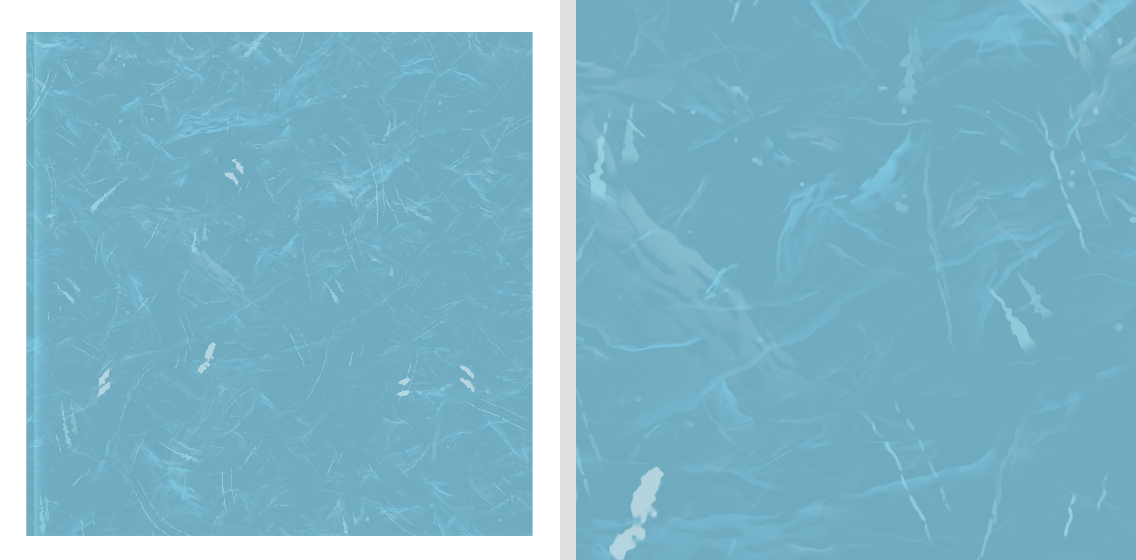
Left: the whole. Right: its middle third, enlarged.
A three.js fragment shader for this texture:

```glsl
// Scuffed, crumpled blue plastic sleeve with a pressed left spine on a white margin.
varying vec2 vUv;

vec4 rand4(vec2 cell, float seed) {
  vec4 q = fract((cell.xyxy + 19.7 * seed) * vec4(0.1031, 0.1030, 0.0973, 0.1099));
  q += dot(q, q.wzxy + 33.33);
  return fract((q.xxyz + q.yzzw) * q.zywx);
}

// Value noise that wraps after "period" cells.
float noise(vec2 p, float period) {
  vec2 i = floor(p), f = fract(p);
  f = f * f * (3.0 - 2.0 * f);
  float a = rand4(mod(i, period), 1.0).x;
  float b = rand4(mod(i + vec2(1.0, 0.0), period), 1.0).x;
  float c = rand4(mod(i + vec2(0.0, 1.0), period), 1.0).x;
  float d = rand4(mod(i + 1.0, period), 1.0).x;
  return mix(mix(a, b, f.x), mix(c, d, f.x), f.y);
}

float fbm(vec2 p, float n) {
  return 0.5 * noise(p * n, n) + 0.3 * noise(p * n * 2.0, n * 2.0)
       + 0.2 * noise(p * n * 4.0, n * 4.0);
}

vec2 crumple(vec2 p, float n) {
  return vec2(fbm(p, n), fbm(p + 0.37, n)) - 0.5;
}

mat2 turn(float angle) {
  float c = cos(angle), s = sin(angle);
  return mat2(c, s, -s, c);
}

// Folds with one sharp side and one fading, fibrous side: x = cyan, y = grey.
vec2 creases(vec2 p, float n, float seed) {
  vec2 sum = vec2(0.0);
  for (int j = -1; j <= 1; j++) for (int i = -1; i <= 1; i++) {
    vec2 id = floor(p * n) + vec2(float(i), float(j));
    vec4 place = rand4(mod(id, n), seed);
    vec4 form = rand4(mod(id, n), seed + 0.37);
    float angle = (place.z - 0.5) * 2.3 + step(0.5, form.w) * 3.14159;
    vec2 q = turn(angle) * (p * n - id - place.xy);
    q.y += (form.x - 0.5) * 0.9 * q.x * q.x;
    float along = 1.0 - smoothstep(0.3, 1.0, abs(q.x) / (0.35 + 0.6 * form.y));
    float width = 0.02 + 0.14 * form.z * form.z;
    float side = smoothstep(-0.0007 * n, 0.0007 * n, q.y) * exp(-max(q.y, 0.0) / width);
    vec2 grainScale = vec2(5.0 + 36.0 / n, 16.0 + 170.0 / n);
    float fibre = noise(q * grainScale + place.xy * 40.0, 64.0);
    float amount = along * side * smoothstep(0.25, 0.65, fibre) * (0.1 + 1.3 * place.w * place.w);
    sum += amount * mix(vec2(1.0, 0.1), vec2(0.1, 1.0), step(0.6, fract(form.w * 7.0)));
  }
  return sum;
}

// Rough, slightly bent scratches in pairs, a few ending in a thick smear.
float scratches(vec2 p, float n, float seed) {
  float cover = 0.0;
  for (int j = -1; j <= 1; j++) for (int i = -1; i <= 1; i++) {
    vec2 id = floor(p * n) + vec2(float(i), float(j));
    vec4 place = rand4(mod(id, n), seed);
    vec4 form = rand4(mod(id, n), seed + 0.53);
    vec2 start = p - (id + place.xy) / n;
    for (int k = 0; k < 2; k++) {
      float second = float(k);
      vec2 q = turn(mix(0.4, 2.8, place.z)) * (start - second * vec2(0.02 * form.z, 0.014));
      float track = place.x * 50.0 + second * 9.0;
      q.y += (form.y - 0.5) * 7.0 * q.x * q.x;
      q.y += 0.002 * (noise(vec2(q.x * 170.0, track), 64.0) - 0.5);
      float t = q.x * n / ((0.1 + 0.5 * form.x * form.x) * (1.0 - 0.3 * second * form.w));
      float smear = step(0.84, form.w) * smoothstep(-0.8, 0.9, t);
      float grain = noise(vec2(q.x * 300.0, track + 20.0 + q.y * 300.0), 64.0);
      float halfWidth = 0.0002 + 0.0009 * grain + 0.006 * smear * grain;
      float line = 1.0 - smoothstep(halfWidth - 0.0003, halfWidth + 0.0008, abs(q.y));
      line *= 1.0 - smoothstep(0.6, 1.0, abs(t));
      line *= smoothstep(0.1, 0.4, grain + 0.4 * smear) * (1.0 - 0.35 * second);
      cover = max(cover, line * step(0.25, place.w) * (0.25 + 0.7 * form.z));
    }
  }
  return cover;
}

// Small ragged chips in pairs.
float chips(vec2 p, float n, float seed) {
  float cover = 0.0;
  float ragged = 2.2 * (fbm(p, 80.0) - 0.5);
  for (int j = -1; j <= 1; j++) for (int i = -1; i <= 1; i++) {
    vec2 id = floor(p * n) + vec2(float(i), float(j));
    vec4 place = rand4(mod(id, n), seed);
    vec4 form = rand4(mod(id, n), seed + 0.71);
    for (int k = 0; k < 2; k++) {
      vec2 apart = float(k) * vec2(0.03 * (form.x - 0.5), 0.02 + 0.012 * form.y);
      vec2 q = turn((place.z - 0.5) * 2.4) * (p - (id + place.xy) / n - apart);
      q.y += (form.z - 0.5) * 30.0 * q.x * q.x;
      float d = length(q / vec2(0.004 + 0.018 * form.w, 0.003 + 0.003 * form.y)) - 0.9 + ragged;
      cover = max(cover, (1.0 - smoothstep(-0.15, 0.2, d)) * step(0.68, place.w));
    }
  }
  return cover;
}

void main() {
  vec2 warp = crumple(vUv, 12.0);
  vec2 p = vUv + 0.024 * warp + 0.009 * crumple(vUv, 40.0);
  float patches = smoothstep(0.3, 0.62, fbm(vUv + 0.21, 5.0));

  // Folds from long to fine.
  vec2 folds = 0.8 * creases(p, 3.0, 2.0);
  for (int k = 0; k < 5; k++) {
    float level = float(k);
    folds += (0.45 + 0.9 * patches) * creases(p, 6.0 + 5.0 * level, 5.0 + 3.0 * level);
  }
  folds = 1.0 - exp(-folds);
  vec3 color = vec3(0.437, 0.671, 0.751) + 0.01 * (fbm(vUv, 4.0) - 0.4);
  color += folds.x * vec3(0.05, 0.12, 0.15) + folds.y * vec3(0.13, 0.085, 0.07);

  // Pressed spine: a sharp bright line that fades to the right.
  float fromSpine = vUv.x - 0.0615;
  float glow = smoothstep(-0.001, 0.001, fromSpine) * exp(-max(fromSpine, 0.0) / 0.008);
  color += glow * (0.65 + 0.5 * noise(vUv * 8.0, 8.0)) * vec3(0.06, 0.12, 0.13);

  // Scratches, chips and tiny specks.
  vec2 bent = vUv + 0.012 * warp;
  float scuffs = max(scratches(bent, 6.0, 14.0), 0.8 * scratches(bent, 11.0, 23.0));
  scuffs = max(scuffs, 0.6 * patches * smoothstep(0.8, 0.86, fbm(vUv, 70.0)));
  color = mix(color, vec3(0.64, 0.87, 0.92), scuffs);
  color = mix(color, vec3(0.73, 0.85, 0.89), 0.9 * chips(bent, 6.0, 17.0));

  // White margin around the sleeve.
  vec2 inset = min(vUv - vec2(0.047, 0.043), vec2(0.951, 0.943) - vUv);
  float sleeve = smoothstep(-0.001, 0.001, min(inset.x, inset.y));
  gl_FragColor = vec4(mix(vec3(1.0), color, sleeve), 1.0);
}
```
